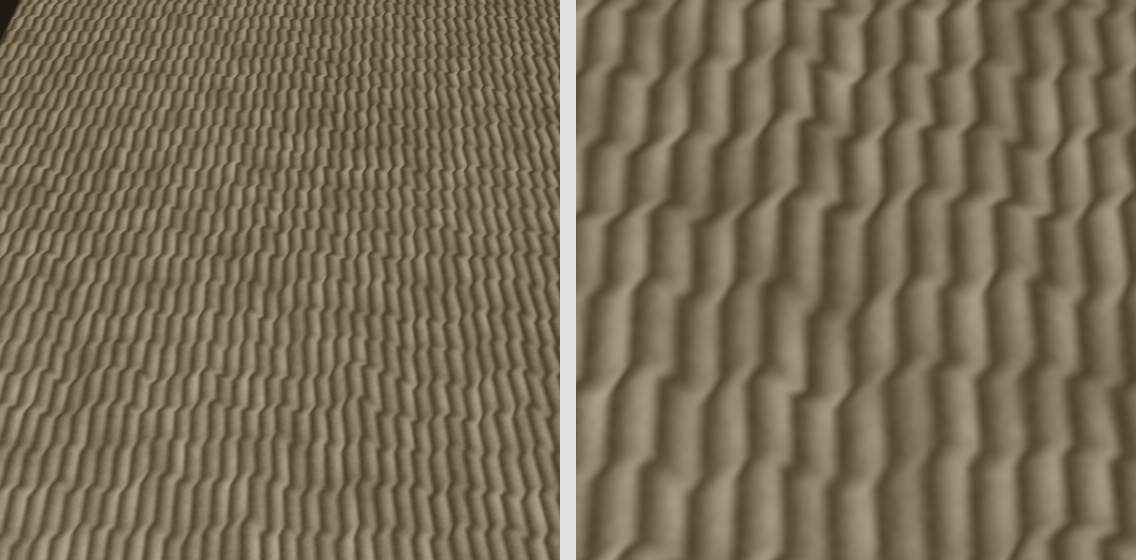
Left, the full canvas; right, a detail of the centre.
Reproduce this texture procedurally as a WebGL 1 fragment shader.

```glsl
precision highp float;

uniform vec2 u_resolution;

vec2 gradient(vec2 cell) {
  float angle = 6.2832 * fract(sin(dot(cell, vec2(127.1, 311.7))) * 43758.5);
  return vec2(cos(angle), sin(angle));
}

float gradientNoise(vec2 p) {
  vec2 i = floor(p), f = fract(p);
  vec2 w = f * f * f * (f * (f * 6.0 - 15.0) + 10.0);
  float a = dot(gradient(i), f);
  float b = dot(gradient(i + vec2(1.0, 0.0)), f - vec2(1.0, 0.0));
  float c = dot(gradient(i + vec2(0.0, 1.0)), f - vec2(0.0, 1.0));
  float d = dot(gradient(i + 1.0), f - 1.0);
  return mix(mix(a, b, w.x), mix(c, d, w.x), w.y);
}

// Sideways shift of a row, in rib widths; every row steps the same way
float rowShift(float row) {
  return 0.27 * row + 0.16 * gradientNoise(vec2(row * 0.73, 4.4));
}

void main() {
  vec2 p = gl_FragCoord.xy / u_resolution;

  // Receding plane: x counts ribs, y counts rows
  float nearness = 2.06 - p.y;
  vec2 cloth = vec2((p.x - 0.52) / (0.0167 * nearness), 50.0 / nearness);
  float flatX = cloth.x;
  cloth.y += 0.5 * gradientNoise(cloth * vec2(0.16, 0.2))
           + 0.45 * gradientNoise(cloth * vec2(0.6, 0.4) + 7.0);
  cloth.x += 0.15 * gradientNoise(cloth * vec2(0.4, 0.4) + 21.0);

  // Ribs lean back slightly, then jog quickly into the next row
  float row = floor(cloth.y), along = fract(cloth.y);
  float jog = smoothstep(0.72, 1.0, along);
  float shift = mix(rowShift(row) - 0.08 * along, rowShift(row + 1.0), jog);
  float ribX = cloth.x - shift;
  float rib = floor(ribX), across = fract(ribX);

  // Soft rise to a lit crest, then a steep groove
  float variation = gradientNoise(vec2(rib * 0.71 + 0.3, cloth.y * 0.8));
  float crest = 0.66 + 0.14 * variation;
  float profile = smoothstep(-0.06, crest, across) * (1.0 - smoothstep(crest, 1.02, across));
  profile += 0.12 * smoothstep(0.0, 0.35, across) * (1.0 - smoothstep(0.5, 1.0, across));
  float seam = smoothstep(0.0, 0.25, along) * (1.0 - smoothstep(0.72, 1.0, along));
  float light = 0.07 + profile * (0.76 + 0.42 * variation) * mix(0.88, 1.0, seam);

  // Uneven lighting and fine mottling
  light += 0.1 * (0.5 - p.y) + 0.09 * (0.5 - p.x);
  light += 0.1 * gradientNoise(p * 4.0 + 3.0);
  light += 0.1 * gradientNoise(p * 60.0) + 0.08 * gradientNoise(p * 150.0);
  vec3 color = mix(vec3(0.30, 0.25, 0.17), vec3(0.62, 0.57, 0.48), light);

  // Dark floor beyond the left border of the cloth
  float border = smoothstep(-27.6, -27.0, flatX);
  color = mix(vec3(0.12, 0.10, 0.06), color, border);

  gl_FragColor = vec4(color, 1.0);
}
```
